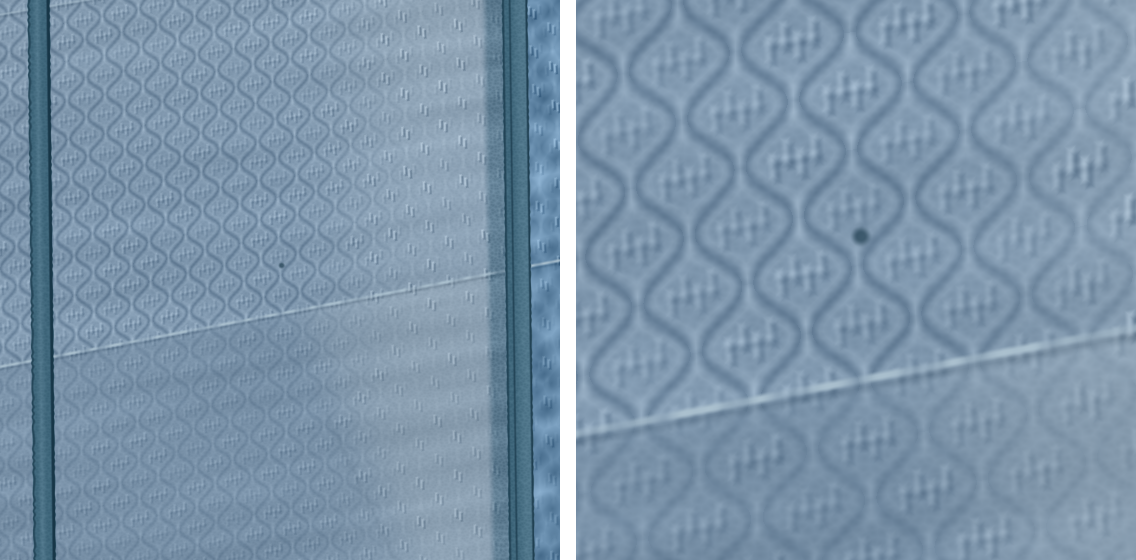
Left: the whole. Right: its middle third, enlarged.
Give the GLSL for this texture, as a WebGL 2 fragment shader.

```glsl
#version 300 es
precision highp float;
// Embossed ogee-lattice film on tilted panes, with a bright seam and two teal posts.
uniform vec2 u_resolution;
out vec4 outColor;

const float TAU = 6.28319;
const vec2 PERIOD = vec2(0.067, 0.070);   // about 15 repeats across, 14 down
const vec2 CELL_ORIGIN = vec2(0.522, 0.378);
const float ROW_SLOPE = 0.19;             // rows and seam rise to the right
const float COLUMN_LEAN = 0.04;
const float SEAM_HEIGHT = 0.345;
const float SEAM_WIDTH = 0.0022;
const float OGEE_SWING = 0.20;
const float LINE_WIDTH = 0.038;           // in cell units
const vec2 EMBOSS = vec2(0.022, -0.026);
const vec3 FILM = vec3(0.495, 0.590, 0.680);
const vec3 FILM_PALE = vec3(0.575, 0.655, 0.725);
const vec3 FILM_BLUE = vec3(0.40, 0.545, 0.67);
const vec3 STRIP = vec3(0.35, 0.475, 0.56);
const vec3 TEAL = vec3(0.25, 0.405, 0.485);
const vec3 TEAL_LIT = vec3(0.34, 0.49, 0.57);
const vec3 EDGE_DARK = vec3(0.09, 0.21, 0.28);
const vec3 SEAM_LIGHT = vec3(0.67, 0.755, 0.81);

float hash(vec2 p) {
  p = fract(p * vec2(0.1031, 0.1137));
  p += dot(p, p.yx + 33.33);
  return fract((p.x + p.y) * p.x * 7.31);
}

// Distance to the nearest jittered point.
float cellular(vec2 p) {
  float nearest = 2.0;
  for (int j = -1; j <= 1; j++)
    for (int i = -1; i <= 1; i++) {
      vec2 cell = floor(p) + vec2(i, j);
      vec2 point = cell + vec2(hash(cell + 50.0), hash(cell + 91.7));
      nearest = min(nearest, length(point - p));
    }
  return nearest;
}

float layeredSines(vec2 p) {
  float sum = 0.0, gain = 0.5;
  for (int i = 0; i < 4; i++) {
    sum += gain * sin(p.x + 1.7 * sin(p.y * 0.8 + float(i))) * sin(p.y + 0.6 * p.x);
    p = mat2(1.6, 0.5, -0.5, 1.6) * p + 2.3;
    gain *= 0.6;
  }
  return sum;
}

float stroke(float d, float halfWidth, float soft) {
  return 1.0 - smoothstep(halfWidth - soft, halfWidth + soft, abs(d));
}

float bar(vec2 p, vec2 halfSize) {
  vec2 d = abs(p) - halfSize;
  return 1.0 - smoothstep(-0.02, 0.035, max(d.x, d.y));
}

// Woven ticks in the middle of a cell; the inner pair survives on the right.
float weave(vec2 q, float inner) {
  float h = 0.6 * (1.0 - inner) * bar(q, vec2(0.23, 0.018));
  for (int i = 0; i < 4; i++) {
    float k = float(i) - 1.5;
    float side = mod(float(i), 2.0) * 2.0 - 1.0;
    float weight = abs(k) > 1.0 ? 1.0 - 0.75 * inner : 1.0;
    h += weight * bar(q - vec2(k * 0.125, side * 0.05), vec2(0.022, 0.10));
  }
  return h;
}

// Signed relief of the ogee lattice: positive is lit, negative is shaded.
float lattice(vec2 p, float lineFade, float inner) {
  vec2 c = vec2(p.x + COLUMN_LEAN * p.y, p.y - ROW_SLOPE * p.x + 0.0956);
  c = (c - CELL_ORIGIN - vec2(0.0, 0.0956)) / PERIOD;
  c += 0.025 * vec2(sin(c.y * 1.3 + c.x), sin(c.x * 1.1));
  vec2 id = round(c), q = c - id;
  if (abs(q.x) > 0.25 + OGEE_SWING * cos(TAU * q.y)) {
    id = round(c + 0.5) - 0.5;
    q = c - id;
  }
  float wear = 0.65 + 0.6 * hash(id * 2.0 + 120.0);
  float slope = OGEE_SWING * TAU * sin(TAU * q.y);
  float d = (abs(q.x) - 0.25 - OGEE_SWING * cos(TAU * q.y)) / sqrt(1.0 + slope * slope);
  float relief = lineFade * (0.45 * stroke(d + 0.105, 0.02, 0.045) - 1.15 * stroke(d, LINE_WIDTH, 0.04));
  vec2 tip = vec2(q.x / 0.06, (abs(q.y) - 0.43) / 0.11);
  relief += 0.95 * wear * exp(-dot(tip, tip)) * (0.4 + 0.6 * lineFade);
  float ticks = weave(q + EMBOSS, inner) - weave(q - EMBOSS, inner);
  return relief + wear * (0.75 + 0.65 * inner) * ticks;
}

void main() {
  vec2 p = gl_FragCoord.xy / u_resolution;
  float aa = 0.8 / min(u_resolution.x, u_resolution.y);
  float seam = p.y - ROW_SLOPE * p.x - SEAM_HEIGHT;
  float below = smoothstep(0.004, -0.004, seam);
  float right = smoothstep(0.50, 0.78, p.x);
  float leftPost = p.x - 0.080 + 0.011 * p.y;
  float rightPost = p.x - 0.932 + 0.013 * p.y;
  float outer = smoothstep(0.0, 0.02, rightPost);

  // Film tone, diagonal bands and a soft crease
  float bands = layeredSines(vec2(p.x * 4.0, seam * 38.0));
  float grain = cellular(p * vec2(150.0, 190.0)) - 0.5;
  float crease = p.x - 0.56 - 0.47 * (0.31 - p.y);
  float pale = right * (0.55 + 0.2 * p.y) + 0.25 * smoothstep(0.6, 1.0, p.y);
  pale += 0.4 * below * smoothstep(-0.02, 0.10, crease);
  vec3 color = mix(FILM, FILM_PALE, clamp(pale, 0.0, 1.0)) - 0.022 * below;
  color += 0.040 * bands + 0.035 * grain;
  color -= 0.03 * below * stroke(crease, 0.003, 0.007) * smoothstep(0.35, 0.2, p.y);
  float blotch = cellular(vec2(p.x * 28.0, seam * 24.0)) - 0.45;
  color = mix(color, FILM_BLUE + 0.20 * blotch + 0.07 * bands, outer);

  // Shaded strip beside the right post
  float strip = smoothstep(-0.008, 0.008, p.x - 0.880 + 0.015 * p.y) * (1.0 - outer);
  color = mix(color, STRIP + 0.05 * bands + 0.09 * grain, 0.85 * strip);

  // Relief, weaker below the seam
  float lineFade = (1.0 - 0.85 * right) * (1.0 - 0.35 * below);
  float relief = lattice(p, lineFade, right) * (1.0 - 0.3 * below);
  color += vec3(0.082, 0.078, 0.072) * relief * (1.0 - 0.45 * strip);

  // Seams and a small dark pit
  float worn = 0.65 + 0.35 * sin(p.x * 47.0 + 2.0 * sin(p.x * 113.0));
  float upperSeam = p.y - 0.974 - 0.17 * p.x;
  color -= 0.07 * (stroke(seam + 0.005, 0.002, 0.003) + stroke(upperSeam + 0.004, 0.002, 0.003));
  color = mix(color, SEAM_LIGHT, stroke(seam, SEAM_WIDTH, 0.0012 + aa) * worn * (1.0 - 0.4 * strip));
  color = mix(color, SEAM_LIGHT, 0.6 * stroke(upperSeam, 0.0015, 0.001 + aa));
  color = mix(color, EDGE_DARK, 0.65 * (1.0 - smoothstep(0.002, 0.007, length(p - vec2(0.503, 0.526)))));

  // Left post: lit face, dark edges
  float ragged = 0.0012 * sin(p.y * 310.0 + 3.0 * sin(p.y * 71.0));
  vec3 face = mix(TEAL, TEAL_LIT, 0.8 * stroke(leftPost + 0.003, 0.004, 0.006)) + 0.05 * grain;
  face = mix(face, EDGE_DARK, 0.65 * stroke(leftPost + 0.018 + ragged, 0.002, 0.002));
  face = mix(face, EDGE_DARK, stroke(leftPost - 0.017, 0.003, 0.002));
  color = mix(color, face, stroke(leftPost + 0.5 * ragged, 0.020, aa));

  // Right post: grooved on the left, thin dark rim on the right
  face = mix(TEAL, TEAL_LIT, 0.75 * smoothstep(-0.012, 0.012, rightPost)) + 0.06 * grain;
  face = mix(face, EDGE_DARK, 0.7 * stroke(rightPost + 0.021, 0.002, 0.002));
  face = mix(face, EDGE_DARK, 0.7 * stroke(rightPost + 0.009, 0.0015, 0.002));
  face = mix(face, EDGE_DARK, 0.85 * stroke(rightPost - 0.021, 0.002, 0.002));
  color = mix(color, face, stroke(rightPost + 0.5 * ragged, 0.023, aa));

  outColor = vec4(clamp(color, 0.0, 1.0), 1.0);
}
```
